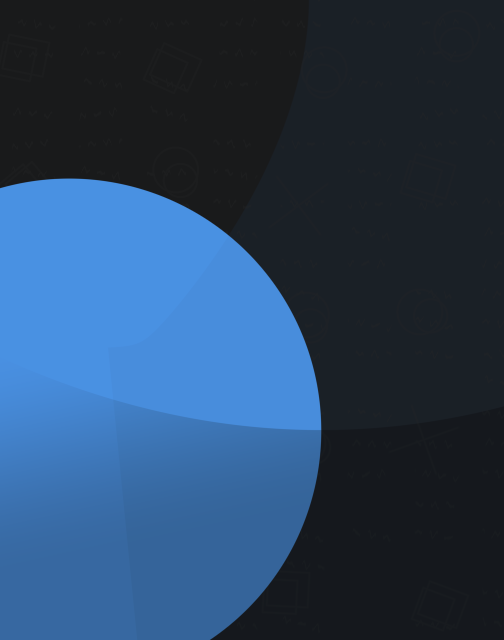
Reproduce this background procedurally as a Shadertoy shader.

```glsl
// Blue disc on a dark ground, crossed by sweeping tinted panels and faint sketch marks.

// Lengths are in canvas heights, origin at the lower left.
const vec2  DISC_CENTER = vec2(0.108, 0.327);
const float DISC_RADIUS = 0.394;

const float SWEEP_TOP_X   = 0.483;   // where the upper curve meets the top edge
const float SWEEP_BEND    = 0.81;
const float SWEEP_POWER   = 1.87;
const float SWEEP_DEPTH   = 0.5455;  // how far down the upper curve reaches
const float SWEEP_ROUND   = 0.021;
const float SEAM_X        = 0.169;   // near-vertical seam below the curve
const float SEAM_SLOPE    = 0.10;

const vec2  BOWL_LOWEST = vec2(0.5013, 0.328);
const float BOWL_BEND   = 0.453;

const vec3 CHARCOAL   = vec3(0.098, 0.102, 0.106);
const vec3 NAVY       = vec3(0.103, 0.124, 0.150);
const vec3 DEEP_NAVY  = vec3(0.082, 0.096, 0.115);
const vec3 BRIGHT     = vec3(0.288, 0.567, 0.888);
const vec3 TINTED     = vec3(0.281, 0.553, 0.863);
const vec3 SHADE      = vec3(0.216, 0.408, 0.630);
const vec3 SHADE_TINT = vec3(0.208, 0.393, 0.602);
const vec3 CHALK      = vec3(0.145, 0.150, 0.150);

const float CHALK_WIDTH    = 0.0011;
const float CHALK_STRENGTH = 0.34;
const vec2  MARK_CELL      = vec2(0.105, 0.047);
const float DIAGRAM_CELL   = 0.21;

float hash(vec2 p) {
    vec3 q = fract(p.xyx * vec3(0.1031, 0.1030, 0.0973));
    q += dot(q, q.yzx + 33.33);
    return fract((q.x + q.y) * q.z);
}

vec2 rotate(vec2 p, float a) {
    float c = cos(a), s = sin(a);
    return vec2(c * p.x - s * p.y, s * p.x + c * p.y);
}

// Coverage of the positive side of a signed value.
float cover(float d, float px) {
    return smoothstep(-0.7 * px, 0.7 * px, d);
}

float stroke(float d, float px) {
    return 1.0 - smoothstep(CHALK_WIDTH - 0.5 * px, CHALK_WIDTH + px, abs(d));
}

float smoothMax(float a, float b, float k) {
    return 0.5 * (a + b + sqrt((a - b) * (a - b) + k * k));
}

float boxDistance(vec2 p, vec2 halfSize) {
    vec2 d = abs(p) - halfSize;
    return length(max(d, 0.0)) + min(max(d.x, d.y), 0.0);
}

// Short rows of broken squiggles, one tilted row per cell.
float squiggles(vec2 p, float px) {
    vec2 id = floor(p / MARK_CELL);
    float seed = hash(id + 7.0);
    vec2 q = rotate((fract(p / MARK_CELL) - 0.5) * MARK_CELL, (seed - 0.5) * 0.5);
    float wave = 0.0045 * sin(q.x * 430.0 + seed * 40.0) * sin(q.x * 173.0 + seed * 91.0)
               + 0.002 * sin(q.x * 710.0 + seed * 17.0);
    float slope = 1.0 + 0.6 * abs(cos(q.x * 430.0 + seed * 40.0));
    float gaps = smoothstep(-0.2, 0.1, sin(q.x * 260.0 + seed * 60.0));
    float ends = 1.0 - smoothstep(0.032, 0.036, abs(q.x));
    return stroke((q.y - wave) / slope, px) * gaps * ends * step(0.22, seed);
}

// Sparse larger sketches: paired rings, nested boxes or crossed axes.
float diagrams(vec2 p, float px) {
    vec2 id = floor(p / DIAGRAM_CELL);
    float kind = hash(id + 21.0);
    vec2 offset = (vec2(hash(id + 3.0), hash(id + 11.0)) - 0.5) * 0.07;
    vec2 q = (fract(p / DIAGRAM_CELL) - 0.5) * DIAGRAM_CELL - offset;
    q = rotate(q, kind * 6.0);
    if (kind < 0.35)
        return max(stroke(length(q) - 0.035, px),
                   stroke(length(q - vec2(0.018, 0.0)) - 0.026, px));
    if (kind < 0.68)
        return max(stroke(boxDistance(q, vec2(0.032, 0.027)), px),
                   stroke(boxDistance(q - 0.012, vec2(0.026)), px));
    float axes = max(stroke(q.x, px), stroke(q.y, px));
    return axes * (1.0 - smoothstep(0.055, 0.060, length(q)));
}

void mainImage(out vec4 fragColor, in vec2 fragCoord) {
    float px = 1.0 / iResolution.y;
    vec2 p = fragCoord * px;
    float depth = 1.0 - p.y;

    // Panel masks
    float sweepX = SWEEP_TOP_X - SWEEP_BEND * pow(max(depth, 0.0), SWEEP_POWER);
    float sweep = smoothMax((p.x - sweepX) * 0.8, depth - SWEEP_DEPTH, SWEEP_ROUND);
    float seam = p.x - SEAM_X - SEAM_SLOPE * (depth - SWEEP_DEPTH);
    float panel = cover(min(sweep, seam), px);
    float fromLowest = p.x - BOWL_LOWEST.x;
    float bowl = cover(BOWL_LOWEST.y + BOWL_BEND * fromLowest * fromLowest - p.y, px);

    // Dark ground with chalk marks
    vec3 ground = mix(mix(CHARCOAL, NAVY, panel), DEEP_NAVY, bowl);
    float chalk = max(squiggles(p, px), 0.8 * diagrams(p + vec2(0.05, 0.03), px));
    ground = mix(ground, CHALK, chalk * CHALK_STRENGTH * (1.0 - 0.35 * bowl));

    // Disc, shaded below the bowl curve
    float fade = smoothstep(0.53, 0.91, depth + 0.22 * p.x);
    vec3 upper = mix(BRIGHT, TINTED, panel);
    vec3 lower = mix(upper, mix(SHADE, SHADE_TINT, panel), fade);
    vec3 disc = mix(upper, lower, bowl);
    float inside = cover(DISC_RADIUS - length(p - DISC_CENTER), px);

    fragColor = vec4(mix(ground, disc, inside), 1.0);
}
```
